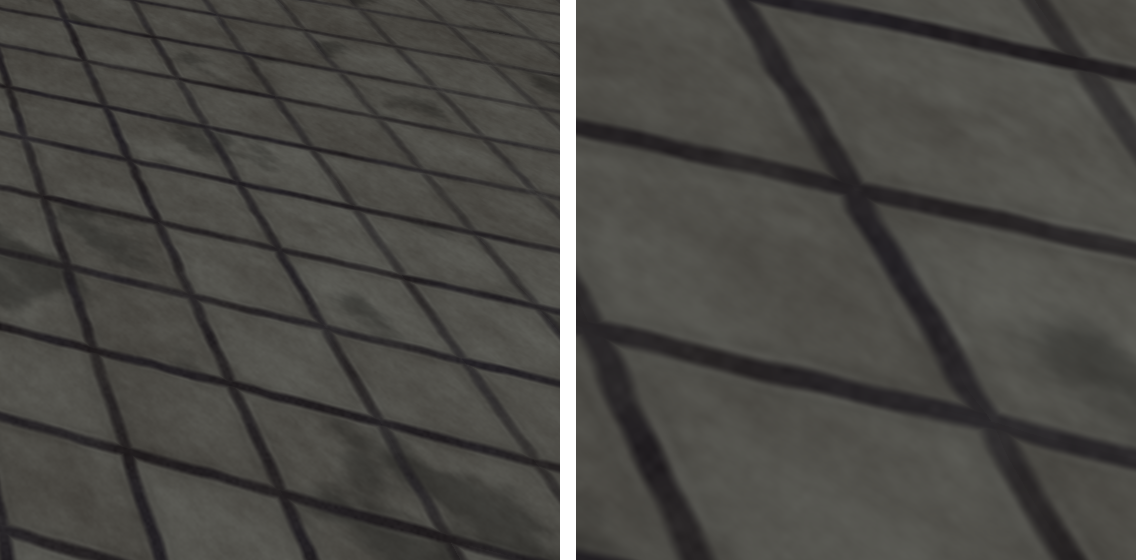
Left: the whole. Right: its middle third, enlarged.
Reproduce this texture procedurally as a Shadertoy shader.

```glsl
// Worn grey-green paving of square slabs with dark grooves, seen in perspective.

float hash(vec2 p) {
    return fract(sin(dot(p, vec2(127.1, 311.7))) * 43758.5453);
}

float noise(vec2 p) {
    vec2 i = floor(p), f = fract(p);
    f = f * f * (3.0 - 2.0 * f);
    return mix(mix(hash(i), hash(i + vec2(1, 0)), f.x),
               mix(hash(i + vec2(0, 1)), hash(i + vec2(1, 1)), f.x), f.y);
}

float fbm(vec2 p) {
    float sum = 0.0, amp = 0.5;
    for (int i = 0; i < 5; i++) {
        sum += amp * noise(p);
        p = mat2(1.6, 1.2, -1.2, 1.6) * p + 7.3;
        amp *= 0.5;
    }
    return sum;
}

// Floor grid position of a canvas point: grooves lie on whole numbers
vec2 floorGrid(vec2 uv) {
    mat3 gridToCanvas = mat3(0.2624, -0.0799, -0.032,
                             -0.0404, 0.2228, 0.11,
                             0.2253, 0.194, 1.0);
    vec3 h = inverse(gridToCanvas) * vec3(uv, 1.0);
    return h.xy / h.z;
}

void mainImage(out vec4 fragColor, in vec2 fragCoord) {
    vec2 uv = fragCoord / iResolution.xy;
    vec2 grid = floorGrid(uv);
    vec2 pixel = fwidth(grid);

    // Slightly uneven groove edges
    vec2 wobble = vec2(noise(grid * 7.0), noise(grid * 7.0 + 31.0)) - 0.5;
    vec2 g = grid + 0.022 * wobble;
    vec2 slab = floor(g);
    vec2 groove = abs(fract(g + 0.5) - 0.5);

    // Slab shade: own tone, broad mottling, fine pits, darker in the distance
    float mottle = fbm(grid * 2.3 + 13.0 * hash(slab));
    float pits = fbm(grid * vec2(14.0, 11.0));
    float grain = noise(uv * 170.0) - 0.5;
    float shade = 0.56 + 0.32 * (hash(slab + 4.0) - 0.5)
                + 1.0 * (mottle - 0.48) + 0.5 * (pits - 0.48) + 0.14 * grain
                - 0.28 * smoothstep(0.6, 1.0, uv.y);
    vec3 color = mix(vec3(0.265, 0.255, 0.235), vec3(0.355, 0.355, 0.333), shade);

    // Dirty patches on some slabs, and soft grime beside the grooves
    float stain = smoothstep(0.52, 0.75, fbm(grid * 1.7 + 40.0)) * step(0.55, hash(slab + 9.0));
    color *= 1.0 - 0.28 * stain;
    color *= 1.0 - 0.10 * smoothstep(0.16, 0.04, min(groove.x, groove.y));

    // Pale worn lip just outside the grooves
    vec2 lip = smoothstep(0.035, 0.06, groove) * smoothstep(0.1, 0.065, groove);
    color += 0.035 * max(lip.x, lip.y) * noise(grid * 5.0 + 3.0);

    // Groove depth: each stretch differs, fading to the right and far away
    vec2 line = floor(g + 0.5);
    vec2 depth = 0.78 + 0.3 * vec2(hash(vec2(line.x, slab.y)), hash(vec2(slab.x, line.y) + 17.0));
    depth.x *= 1.0 - 0.32 * smoothstep(0.5, 3.0, g.x);
    depth *= 1.0 - 0.5 * smoothstep(1.2, 1.9, uv.x + uv.y);
    depth *= 0.82 + 0.3 * noise(grid * 4.0 + 60.0);

    vec2 width = vec2(0.042, 0.046);
    vec2 soft = 0.018 + pixel;
    vec2 cover = depth * (1.0 - smoothstep(width - soft, width + soft, groove));
    vec3 grooveColor = mix(vec3(0.125, 0.11, 0.115), vec3(0.14, 0.13, 0.15), noise(grid * 3.0));
    grooveColor += 0.03 * grain;
    color = mix(color, grooveColor, clamp(max(cover.x, cover.y), 0.0, 1.0));

    fragColor = vec4(color, 1.0);
}
```
